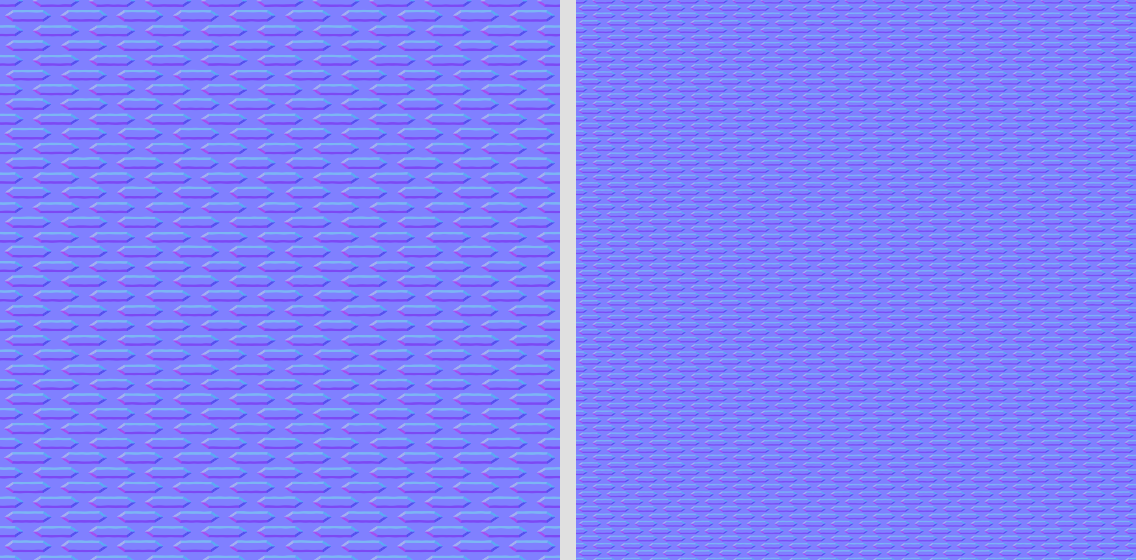
Left, the tile; right, the same tile 2 across and 2 down.
Reproduce this texture map procedurally as a WebGL 1 fragment shader.

```glsl
precision highp float;

uniform vec2 u_resolution;

const vec2 GRID = vec2(10.0, 38.0);       // embossed bars across and down
const float UNIT = 1.0 / 512.0;           // fine length, fraction of the canvas
const vec2 HALF_SIZE = vec2(21.7, 5.1) * UNIT;
const float TIP_LENGTH = 7.5 * UNIT;
const float BEVEL_WIDTH = 2.15 * UNIT;
const float BEVEL_SLOPE = 0.47;
const float ROW_OFFSET = 0.084;
const float TAU = 6.2831853;

float hash(vec2 p) {
  vec3 q = fract(vec3(p.xyx) * 0.1031);
  q += dot(q, q.yzx + 33.33);
  return fract((q.x + q.y) * q.z);
}

// Gradient noise that wraps after a whole number of cells
float cornerRamp(vec2 cell, vec2 offset, vec2 period) {
  float angle = TAU * hash(mod(cell, period));
  return dot(vec2(cos(angle), sin(angle)), offset);
}

float gradientNoise(vec2 p, vec2 period) {
  vec2 i = floor(p);
  vec2 f = p - i;
  vec2 w = f * f * f * (f * (f * 6.0 - 15.0) + 10.0);
  vec2 e = vec2(1.0, 0.0);
  float low = mix(cornerRamp(i, f, period),
                  cornerRamp(i + e.xy, f - e.xy, period), w.x);
  float high = mix(cornerRamp(i + e.yx, f - e.yx, period),
                   cornerRamp(i + e.xx, f - e.xx, period), w.x);
  return mix(low, high, w.y);
}

// Distances to the long side (x) and to the slanted tip (y)
vec2 hexagonSides(vec2 p, vec2 halfSize, float tipLength) {
  vec2 q = abs(p);
  vec2 tipNormal = normalize(vec2(halfSize.y, tipLength));
  return vec2(q.y - halfSize.y, dot(q - vec2(halfSize.x, 0.0), tipNormal));
}

// One inside the rim, zero on the plateau and on the ground
float rimMask(float d, float width, float soft) {
  return smoothstep(soft, -soft, d) * smoothstep(-width - soft, -width + soft, d);
}

// Sideways lean of the surface on the rim of one bar
vec2 bevelTilt(vec2 p, vec2 halfSize, float wobble, float soft) {
  vec2 sides = hexagonSides(p, halfSize, TIP_LENGTH);
  float bluntEnd = abs(p.x) - halfSize.x + 0.6 * UNIT;
  float d = max(max(sides.x, sides.y), bluntEnd) + wobble;
  float tip = smoothstep(-soft, soft, sides.y - sides.x);

  // Small steps cut into the slanted ends, strongest at the upper right
  float corner = step(0.0, p.x) * step(0.0, p.y);
  float teeth = 0.5 + 0.5 * sin(TAU * (p.x + 0.4 * p.y) / (2.6 * UNIT));
  float strength = 1.0 - tip * teeth * mix(0.18, 0.45, corner);

  float across = -sign(p.x) * 0.8 * tip - 0.06;
  float upward = clamp(p.y / (0.8 * UNIT), -1.0, 1.0);
  return vec2(across, upward) * BEVEL_SLOPE * strength
         * rimMask(d, BEVEL_WIDTH, soft);
}

void main() {
  vec2 uv = gl_FragCoord.xy / u_resolution;
  float soft = 0.5 / min(u_resolution.x, u_resolution.y);

  // Staggered rows
  vec2 g = uv * GRID + vec2(0.0, ROW_OFFSET + 0.5);
  float row = mod(floor(g.y), GRID.y);
  g.x += 0.5 * (1.0 - mod(row, 2.0));
  float column = mod(floor(g.x), GRID.x);
  vec2 p = (fract(g) - 0.5) / GRID;

  // Slight differences in size, height and edge
  float rowVary = hash(vec2(row, 7.0)) - 0.5;
  float barVary = hash(vec2(column, row) + 19.0) - 0.5;
  vec2 halfSize = HALF_SIZE + vec2(barVary, 0.6 * rowVary) * UNIT;
  p.y -= 0.5 * rowVary * UNIT;
  vec2 noisePeriod = vec2(70.0, 76.0);
  float wobble = 0.35 * UNIT * gradientNoise(uv * noisePeriod, noisePeriod);

  // Surface direction packed as colour
  vec2 tilt = bevelTilt(p, halfSize, wobble, soft);
  vec3 normal = normalize(vec3(tilt, 1.0));
  gl_FragColor = vec4(normal * 0.5 + 0.5, 1.0);
}
```
